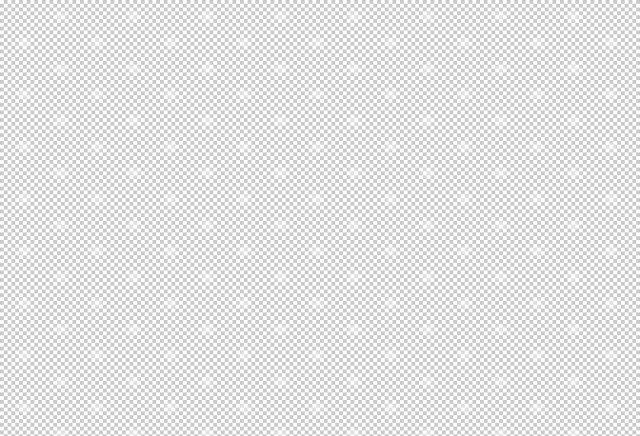
Write a Shadertoy shader that draws this pattern.

```glsl
// A fine grey and white checkerboard, 84 pairs of squares across, overlaid by
// faint pale spots in a staggered grid. The squares are a product of two
// box-filtered square waves; the spots come from two interleaved lattices.

// Square wave from -1 to 1, with edges one pixel wide; x counts squares.
vec2 squareWave(vec2 x, float pixel) {
    vec2 toEdge = 0.5 - abs(fract(x) - 0.5);
    vec2 side = 1.0 - 2.0 * mod(floor(x), 2.0);
    return side * clamp(2.0 * toEdge / pixel, 0.0, 1.0);
}

// Soft round spot at every point of a lattice.
float spots(vec2 p, vec2 center, vec2 spacing) {
    vec2 d = (fract((p - center) / spacing + 0.5) - 0.5) * spacing;
    return 1.0 - smoothstep(0.003, 0.0125, length(d * vec2(0.9, 1.1)));
}

void mainImage(out vec4 fragColor, in vec2 fragCoord) {
    // Position from the top left, in canvas widths.
    vec2 p = vec2(fragCoord.x, iResolution.y - fragCoord.y) / iResolution.x;

    // Checkerboard, white square first.
    float squares = 168.0;
    vec2 wave = squareWave(p * squares, squares / iResolution.x);
    float grey = 0.5 - 0.5 * wave.x * wave.y;

    // Staggered spots that fade the grey squares.
    vec2 spacing = vec2(0.1146, 0.0815);
    vec2 center = vec2(0.3811, 0.3108);
    float fade = max(spots(p, center, spacing),
                     spots(p, center + 0.5 * spacing, spacing));

    vec3 color = mix(vec3(0.995), vec3(0.79), grey * (1.0 - 0.45 * fade));
    fragColor = vec4(color, 1.0);
}
```
